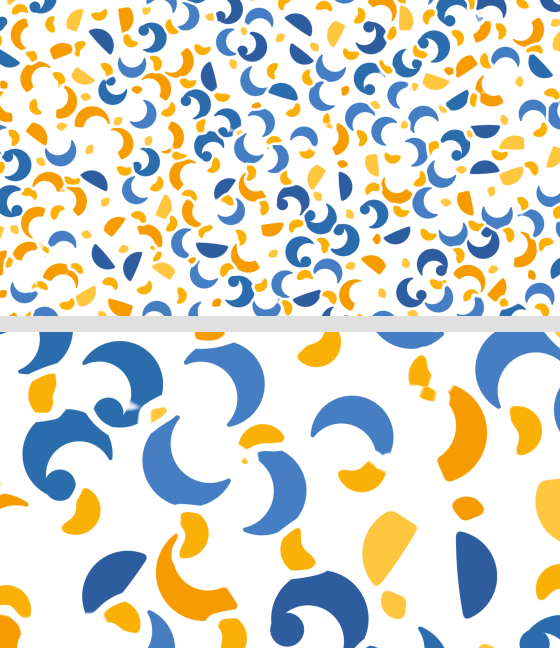
Top: the whole. Bottom: its middle third, enlarged.
Reproduce this pattern procedurally as a WebGL 1 fragment shader.

```glsl
precision highp float;
uniform vec2 u_resolution;

float hash(vec2 cell, float seed) {
  return fract(sin(dot(cell, vec2(127.1, 311.7)) + seed * 74.7) * 43758.55);
}

float smoothMax(float a, float b, float k) {
  float h = max(k - abs(a - b), 0.0);
  return max(a, b) + h * h / (4.0 * k);
}

vec2 turn(vec2 p, float angle) {
  float c = cos(angle), s = sin(angle);
  return vec2(c * p.x - s * p.y, s * p.x + c * p.y);
}

// Disc minus a second disc shifted to the right
float crescent(vec2 p, float shift, float outer, float inner) {
  p.y = abs(p.y);
  float a = (outer * outer - inner * inner + shift * shift) / (2.0 * shift);
  float b = sqrt(max(outer * outer - a * a, 0.0));
  if (p.x * b - p.y * a > shift * max(b - p.y, 0.0)) return length(p - vec2(a, b));
  return max(length(p) - outer, inner - length(p - vec2(shift, 0.0)));
}

// Crescent with a round knob on one tip
float curl(vec2 p) {
  p -= vec2(0.1, 0.0);
  float knob = length(p - vec2(0.235, 0.225)) - 0.14;
  return min(crescent(p, 0.24, 0.44, 0.36), knob) - 0.02;
}

// Crescent with one tip cut off bluntly
float horn(vec2 p) {
  p -= vec2(0.1, -0.04);
  float body = crescent(p, 0.17, 0.45, 0.36) - 0.02;
  return smoothMax(body, dot(p, vec2(0.707)) - 0.1, 0.05);
}

float slice(vec2 p) {
  p.y += 0.23;
  return smoothMax(length(p) - 0.44, 0.06 - p.y + 0.12 * p.x * p.x, 0.06);
}

float bluntSlice(vec2 p) {
  return smoothMax(slice(p), p.x - 0.25, 0.05);
}

float bean(vec2 p) {
  p -= vec2(0.08, 0.0);
  float arc = smoothMax(length(p) - 0.23, 0.13 - length(p - vec2(0.13, 0.0)), 0.04);
  return smoothMax(arc, dot(p, vec2(0.94, 0.34)) - 0.04, 0.05);
}

float chip(vec2 p) {
  float wedge = smoothMax(length(p) - 0.17, -p.x - 0.05, 0.06);
  return smoothMax(wedge, p.y - 0.3 * p.x - 0.07, 0.06);
}

// Slow bend of the lattice, and the jittered place of each large piece
vec2 bend(vec2 p) {
  return 0.4 * sin(0.7 * p.yx + vec2(0.4, 2.1));
}

vec2 site(vec2 cell) {
  return cell + bend(cell) + 0.3 * (vec2(hash(cell, 1.0), hash(cell, 2.0)) - 0.5);
}

vec2 pose(vec2 p, vec2 cell, float seed) {
  p = turn(p, 6.2832 * hash(cell, seed));
  p.y *= hash(cell, seed + 1.0) < 0.5 ? -1.0 : 1.0;
  return p;
}

// Pieces as colour and distance
vec4 largePiece(vec2 p, vec2 cell) {
  vec3 lightBlue = vec3(0.275, 0.494, 0.765), midBlue = vec3(0.17, 0.425, 0.68);
  vec3 darkBlue = vec3(0.175, 0.36, 0.625);
  vec3 orange = vec3(0.965, 0.61, 0.0), yellow = vec3(1.0, 0.775, 0.25);
  float kind = hash(cell, 3.0), shade = hash(cell, 4.0);
  float size = 0.93 + 0.14 * hash(cell, 5.0);
  p = pose(p, cell, 6.0) / size;
  if (kind < 0.27)
    return vec4(lightBlue, size * (crescent(p - vec2(0.13, 0.0), 0.235, 0.39, 0.365) - 0.02));
  if (kind < 0.49) return vec4(shade < 0.25 ? darkBlue : midBlue, size * 0.92 * curl(p / 0.92));
  if (kind < 0.62) return vec4(shade < 0.75 ? darkBlue : midBlue, size * slice(p));
  if (kind < 0.84) return vec4(orange, size * horn(p));
  return vec4(shade < 0.55 ? yellow : orange, size * bluntSlice(p));
}

vec4 smallPiece(vec2 p, vec2 cell) {
  float kind = hash(cell, 13.0);
  p = pose(p, cell, 16.0);
  if (kind < 0.68) return vec4(0.985, 0.69, 0.02, bean(p));
  return vec4(kind < 0.92 ? vec3(1.0, 0.775, 0.25) : vec3(0.965, 0.61, 0.0), chip(p));
}

// Keep the nearest piece and the distance to the runner-up
void keepNearest(vec4 piece, inout vec4 nearest, inout float second) {
  second = min(second, max(piece.w, nearest.w));
  if (piece.w < nearest.w) nearest = piece;
}

void main() {
  float cellsPerHeight = 8.8;
  vec2 p = turn(gl_FragCoord.xy / u_resolution.y * cellsPerHeight, 0.45) + 20.0;
  vec2 base = floor(p - bend(p) + 0.5);
  vec4 nearest = vec4(1.0, 1.0, 1.0, 9.0);
  float second = 9.0;
  for (int j = -1; j <= 1; j++) {
    for (int i = -1; i <= 1; i++) {
      vec2 cell = base + vec2(float(i), float(j));
      vec2 place = site(cell);
      vec2 gapCentre = 0.25 * (place + site(cell + vec2(1.0, 0.0))
        + site(cell + vec2(0.0, 1.0)) + site(cell + 1.0));
      keepNearest(largePiece(p - place, cell), nearest, second);
      keepNearest(smallPiece(p - gapCentre, cell), nearest, second);
    }
  }
  // A clear channel separates pieces that come too close
  float edge = max(nearest.w, 0.5 * (0.07 - second + nearest.w));
  float pixel = cellsPerHeight / u_resolution.y;
  float cover = 1.0 - smoothstep(-0.75 * pixel, 0.75 * pixel, edge);
  gl_FragColor = vec4(mix(vec3(1.0), nearest.rgb, cover), 1.0);
}
```
